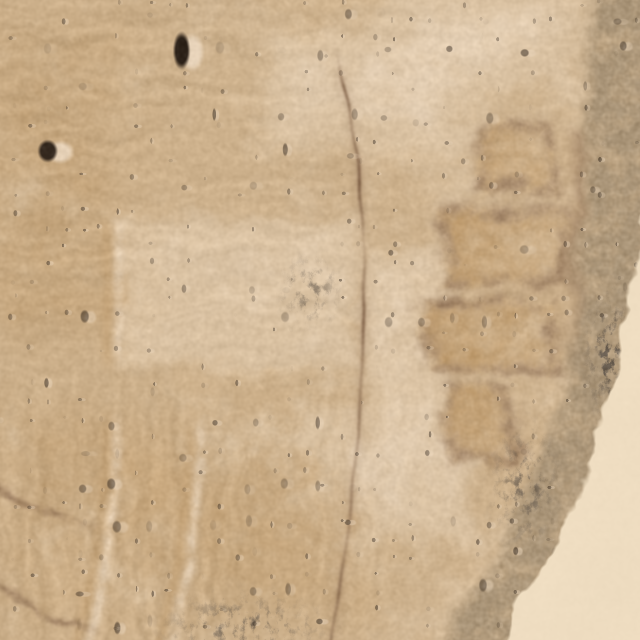
Give the GLSL for this texture, as a WebGL 1 fragment shader.

```glsl
precision highp float;
// Weathered sandstone ground seen from above: tan rock with pale limy patches,
// ochre ledges, a thin crack and a shaded brow that drops to bright sand.
// Warped soft boxes lay out the zones; gradient noise adds streaks, grain and grit.

uniform vec2 u_resolution;

#define TAN vec3(0.80, 0.69, 0.545)
#define CREAM vec3(0.85, 0.755, 0.63)
#define LIME vec3(0.91, 0.83, 0.73)
#define OCHRE vec3(0.74, 0.60, 0.42)
#define SHADE vec3(0.65, 0.57, 0.46)
#define UMBER vec3(0.50, 0.38, 0.28)
#define SAND vec3(0.935, 0.865, 0.755)
#define WARP 0.05
#define GRAIN 0.075
#define STREAK 0.07
#define GRIT_SHARE 0.22

vec2 hash2(vec2 p) {
  vec3 q = fract(p.xyx * vec3(0.1031, 0.1030, 0.0973));
  q += dot(q, q.yzx + 33.33);
  return fract((q.xx + q.yz) * q.zy);
}

float gradientNoise(vec2 p) {
  vec2 i = floor(p), f = fract(p);
  vec2 u = f * f * f * (f * (f * 6.0 - 15.0) + 10.0);
  vec2 e = vec2(1.0, 0.0);
  float a = dot(hash2(i) * 2.0 - 1.0, f);
  float b = dot(hash2(i + e) * 2.0 - 1.0, f - e);
  float c = dot(hash2(i + e.yx) * 2.0 - 1.0, f - e.yx);
  float d = dot(hash2(i + 1.0) * 2.0 - 1.0, f - 1.0);
  return mix(mix(a, b, u.x), mix(c, d, u.x), u.y);
}

float fbm(vec2 p) {
  float sum = 0.0, amp = 0.6;
  for (int i = 0; i < 4; i++) {
    sum += amp * gradientNoise(p);
    p = p * 2.03 + 17.3;
    amp *= 0.55;
  }
  return sum;
}

float boxDistance(vec2 p, vec2 halfSize) {
  vec2 d = abs(p) - halfSize;
  return length(max(d, 0.0)) + min(max(d.x, d.y), 0.0);
}

float softBox(vec2 p, vec2 center, vec2 halfSize, float blur) {
  return 1.0 - smoothstep(-blur, blur, boxDistance(p - center, halfSize));
}

float line(float d, float width) { return exp(-d * d / (width * width)); }

// Broken dark gaps between small stones inside an ellipse
float rubble(vec2 p, vec2 center, vec2 size) {
  vec2 d = (p - center) / size;
  return exp(-dot(d, d)) * smoothstep(-0.05, 0.35, fbm(p * vec2(65.0, 50.0)));
}

// A stone lit from the right, dark on its left side
vec3 stone(vec3 col, vec2 p, vec2 center, vec2 size, float strength) {
  vec2 d = (p - center) / size;
  float lit = 1.0 - smoothstep(0.6, 1.2, length(d - vec2(0.5, -0.1)));
  float dark = 1.0 - smoothstep(0.65, 1.15, length((d + vec2(0.4, 0.0)) * vec2(1.4, 1.0)));
  col = mix(col, LIME, lit * strength);
  return mix(col, UMBER * 0.35, dark * strength);
}

// One pebble in some cells of a grid
vec3 grit(vec3 col, vec2 p, float cells, float strength) {
  vec2 cell = floor(p * cells);
  vec2 r = hash2(cell + 5.0), size = 0.08 + 0.12 * hash2(cell + 71.0);
  float present = step(r.x, GRIT_SHARE);
  vec2 center = 0.35 + 0.3 * hash2(cell + 29.0);
  return stone(col, fract(p * cells), center, size, present * strength * r.y);
}

void main() {
  vec2 p = gl_FragCoord.xy / u_resolution;
  vec2 w = p + WARP * vec2(fbm(p * 9.0), fbm(p * 9.0 + 31.0));
  float broad = fbm(p * 5.0 + 3.0), mottle = fbm(p * 22.0 + 11.0);

  // Pale limy patches over tan
  float pale = softBox(w, vec2(0.37, 0.54), vec2(0.18, 0.11), 0.03);
  pale = max(pale, softBox(w, vec2(0.57, 0.86), vec2(0.14, 0.08), 0.06));
  pale = max(pale, softBox(w, vec2(0.76, 0.94), vec2(0.13, 0.07), 0.06));
  pale = max(pale, softBox(w, vec2(0.63, 0.44), vec2(0.06, 0.16), 0.03));
  pale = max(pale, softBox(w, vec2(0.64, 0.24), vec2(0.09, 0.09), 0.03));
  pale = 0.85 * pale + 0.25 * smoothstep(0.1, 0.7, p.x) + 0.9 * broad + 0.55 * mottle;
  vec3 col = mix(TAN, CREAM, smoothstep(0.0, 0.75, pale));
  col = mix(col, LIME, 0.75 * smoothstep(0.75, 1.5, pale));

  // Ochre stain on the left and along the foot
  float stain = softBox(w, vec2(0.07, 0.72), vec2(0.12, 0.22), 0.12);
  stain = max(stain, softBox(w, vec2(0.28, 0.2), vec2(0.28, 0.15), 0.1));
  col = mix(col, OCHRE, stain * clamp(0.3 - 0.7 * broad - 0.5 * mottle, 0.0, 0.75));

  // Ochre ledges stepping down, with darker rims
  for (int i = 0; i < 4; i++) {
    float n = float(i);
    vec2 halfSize = vec2(0.05 + 0.055 * sin(n * 1.05), 0.052);
    float d = boxDistance(w - vec2(0.81 - 0.02 * n, 0.75 - 0.138 * n), halfSize);
    vec3 face = mix(OCHRE, CREAM, 0.35 + 0.9 * mottle + 3.0 * (p.x - 0.79));
    col = mix(col, face, 0.85 * (1.0 - smoothstep(-0.015, 0.015, d)));
    col = mix(col, UMBER, line(d, 0.012) * clamp(0.28 + 1.1 * mottle, 0.0, 0.7));
  }
  col = mix(col, UMBER, 0.5 * softBox(w, vec2(0.905, 0.6), vec2(0.01, 0.19), 0.02));

  // Pale curved ridges and dark slanting seams at lower left
  for (int i = 0; i < 2; i++) {
    float n = float(i), drop = max(0.36 - p.y, 0.0);
    float x = p.x - 0.185 - 0.13 * n + 0.35 * drop * drop + 0.006 * gradientNoise(p * 14.0);
    float reach = 1.0 - smoothstep(0.3, 0.38, p.y);
    reach += (1.0 - n) * softBox(p, vec2(0.18, 0.54), vec2(0.05, 0.11), 0.02);
    col = mix(col, LIME, line(x, 0.009) * reach * clamp(0.5 + mottle, 0.0, 0.8));
    col = mix(col, OCHRE, 0.4 * line(x + 0.018, 0.009) * reach);
    float seam = line(w.y - 0.235 + 0.15 * n + 0.5 * p.x, 0.008);
    seam *= 1.0 - smoothstep(0.09, 0.17, p.x);
    col = mix(col, UMBER, seam * clamp(0.45 + mottle, 0.0, 0.7));
  }

  // Wind streaks: level above, upright below
  float upright = 1.0 - smoothstep(0.34, 0.46, p.y);
  float level = gradientNoise(w * vec2(7.0, 65.0));
  float fall = gradientNoise(w * vec2(70.0, 6.0));
  col += STREAK * mix(level, fall, upright) * (1.0 - 0.5 * smoothstep(0.3, 0.7, p.x));

  // Thin bowed crack
  float rise = p.y - 0.57;
  float bow = 0.569 - mix(0.16, 0.36, step(0.0, rise)) * rise * rise;
  float crack = p.x - bow + 0.008 * gradientNoise(vec2(p.y * 14.0, 2.0));
  float depth = clamp(0.5 + 1.1 * gradientNoise(vec2(p.y * 9.0, 8.0)), 0.15, 0.85);
  depth *= 1.0 - smoothstep(0.86, 0.94, p.y);
  col = mix(col, UMBER, depth * (line(crack, 0.0035) * 0.8 + line(crack, 0.012) * 0.2));

  // Shaded brow
  float sag = max(0.69 - p.y, 0.0);
  float rim = 1.0 - 0.45 * sag * sag;
  float brow = smoothstep(-0.02, 0.02, w.x - rim + 0.085);
  vec3 browColor = mix(SHADE, TAN, clamp(0.15 + 1.3 * mottle, 0.0, 0.8));
  col = mix(col, browColor, 0.92 * brow);

  // Rubble, grit and grain
  float stones = 0.6 * rubble(p, vec2(0.485, 0.545), vec2(0.035, 0.04));
  stones += 1.3 * rubble(p, vec2(0.952, 0.445), vec2(0.025, 0.07));
  stones += 0.7 * rubble(p, vec2(0.82, 0.24), vec2(0.04, 0.07));
  stones += 0.7 * rubble(p, vec2(0.38, 0.02), vec2(0.09, 0.04));
  col = mix(col, vec3(0.36, 0.32, 0.28), min(stones, 0.85));
  col = grit(col, p, 19.0, 0.5);
  col = grit(col, p + 0.37, 37.0, 0.45);
  col = stone(col, p, vec2(0.291, 0.921), vec2(0.018, 0.028), 1.0);
  col = stone(col, p, vec2(0.083, 0.764), vec2(0.021, 0.017), 0.95);
  float grain = 0.6 * gradientNoise(p * 75.0) + 0.5 * gradientNoise(p * 150.0 + 9.0);
  col += GRAIN * grain * (1.0 + 0.7 * brow);

  // Smooth bright sand past the rim
  float edge = w.x - rim - 0.05 * smoothstep(0.64, 0.74, p.y);
  vec3 sand = SAND + 0.02 * broad + 0.015 * grain;
  col = mix(col, sand, smoothstep(-0.004, 0.004, edge));
  gl_FragColor = vec4(clamp(col, 0.0, 1.0), 1.0);
}
```
